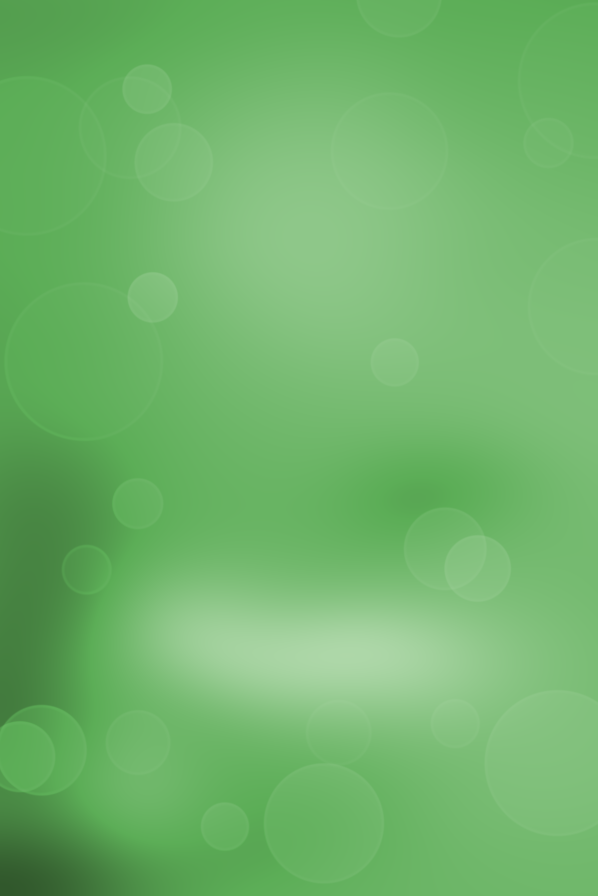
A WebGL 1 fragment shader for this background:

```glsl
precision highp float;

uniform vec2 u_resolution;

vec2 hash2(vec2 p) {
  p = vec2(dot(p, vec2(127.1, 311.7)), dot(p, vec2(269.5, 183.3)));
  return fract(sin(p) * 43758.55);
}

float gradientNoise(vec2 p) {
  vec2 cell = floor(p), f = fract(p);
  vec2 w = f * f * f * (f * (f * 6.0 - 15.0) + 10.0);
  vec2 e = vec2(0.0, 1.0);
  float a = dot(hash2(cell) * 2.0 - 1.0, f);
  float b = dot(hash2(cell + e.yx) * 2.0 - 1.0, f - e.yx);
  float c = dot(hash2(cell + e.xy) * 2.0 - 1.0, f - e.xy);
  float d = dot(hash2(cell + e.yy) * 2.0 - 1.0, f - e.yy);
  return mix(mix(a, b, w.x), mix(c, d, w.x), w.y);
}

float glow(vec2 p, vec2 center, vec2 size) {
  vec2 q = (p - center) / size;
  return exp(-dot(q, q));
}

// Blurred light and shade, as one tone value
float backdrop(vec2 p) {
  p += 0.035 * vec2(gradientNoise(p * 3.0), gradientNoise(p * 3.0 + 17.0));
  float tone = 0.40 + 0.012 * gradientNoise(p * vec2(3.0, 6.0) + 5.0);

  // Lights
  tone += 0.15 * glow(p, vec2(0.51, 1.12), vec2(0.27, 0.28));
  tone += 0.09 * glow(p, vec2(1.00, 0.84), vec2(0.38, 0.36));
  tone += 0.26 * glow(p, vec2(0.58, 0.40), vec2(0.27, 0.11));
  tone += 0.12 * glow(p, vec2(0.33, 0.46), vec2(0.14, 0.10));
  tone += 0.07 * glow(p, vec2(0.22, 0.17), vec2(0.11, 0.10));
  tone += 0.07 * glow(p, vec2(0.92, 0.20), vec2(0.30, 0.26));

  // Shadows
  tone -= 0.10 * glow(p, vec2(0.72, 0.67), vec2(0.18, 0.09));
  tone -= 0.05 * glow(p, vec2(0.48, 0.13), vec2(0.20, 0.12));
  tone -= 0.10 * glow(p, vec2(0.06, 0.58), vec2(0.20, 0.20));
  tone -= 0.12 * glow(p, vec2(0.00, 0.30), vec2(0.15, 0.18));
  tone -= 0.20 * glow(p, vec2(0.00, 0.00), vec2(0.28, 0.13));
  tone -= 0.05 * glow(p, vec2(0.00, 1.05), vec2(0.25, 0.45));
  return tone - 0.05 * smoothstep(1.2, 1.5, p.y);
}

// Translucent discs with faint rims, one per jittered grid cell
float addBokeh(float tone, vec2 p, float pixel) {
  for (int i = 0; i < 24; i++) {
    float n = float(i);
    vec2 cell = vec2(mod(n, 4.0), floor(n / 4.0));
    vec2 center = (cell + mix(vec2(-0.1), vec2(1.1), hash2(cell + 3.0))) * 0.25;
    vec2 traits = hash2(cell + 41.0);
    float radius = mix(0.04, 0.14, traits.x * traits.x);
    float strength = mix(0.04, 0.20, traits.y * traits.y) * mix(1.0, 0.5, traits.x);
    float edge = length(p - center) - radius;
    float fill = 1.0 - smoothstep(-pixel, pixel, edge);
    float rim = 1.0 - smoothstep(0.0, 0.003 + pixel, abs(edge + 0.002));
    float shade = 0.85 + 0.15 * (p.y - center.y) / radius;
    tone = mix(tone, 0.82, strength * fill * shade + 0.035 * rim);
  }
  return tone;
}

// Saturated green that pales upward and darkens quickly downward
vec3 greenRamp(float tone) {
  float d = tone - 0.36;
  return vec3(tone, 0.68 + min(2.0 * d, 0.51 * d), tone - 0.02);
}

void main() {
  vec2 p = gl_FragCoord.xy / u_resolution.x;
  float tone = addBokeh(backdrop(p), p, 1.0 / u_resolution.x);
  gl_FragColor = vec4(greenRamp(tone), 1.0);
}
```
